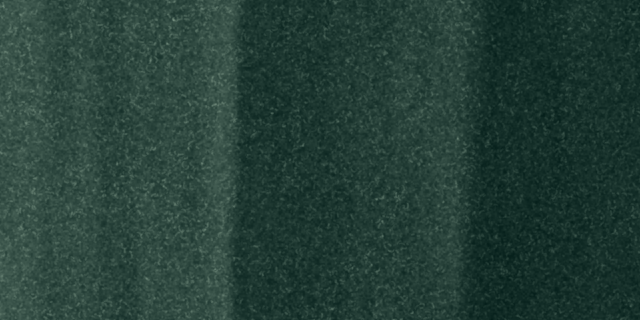
Give the GLSL for this texture, as a Shadertoy shader.

```glsl
// Dark green felted cloth: soft vertical folds of light and shade,
// covered with scattered short, curved pale fibres and fine grain.
// Folds are smooth steps and stretched noise; fibres are bent segments in a jittered grid.

#define SHADE_COLOR vec3(0.060, 0.162, 0.140)
#define LIGHT_COLOR vec3(0.260, 0.362, 0.320)
#define FIBRE_CELL 0.0185
#define FIBRE_LENGTH 0.0070
#define FIBRE_WIDTH 0.0058
#define FIBRE_GAIN 0.56
#define FIBRE_LAYERS 3
#define GRAIN_GAIN 0.78
#define STREAK_GAIN 0.24
#define CLOUD_GAIN 0.18

// Integer hash: three random values per grid cell
vec3 hash3(ivec2 cell, int seed) {
    uvec3 v = uvec3(ivec3(cell, seed)) * 1664525u + 1013904223u;
    v.x += v.y * v.z; v.y += v.z * v.x; v.z += v.x * v.y;
    v ^= v >> 16u;
    v.x += v.y * v.z; v.y += v.z * v.x; v.z += v.x * v.y;
    return vec3(v >> 8u) / 16777216.0;
}

// Smooth value noise in 0..1
float noise(vec2 p, int seed) {
    ivec2 c = ivec2(floor(p));
    vec2 f = fract(p);
    f = f * f * (3.0 - 2.0 * f);
    float low = mix(hash3(c, seed).x, hash3(c + ivec2(1, 0), seed).x, f.x);
    float high = mix(hash3(c + ivec2(0, 1), seed).x, hash3(c + ivec2(1, 1), seed).x, f.x);
    return mix(low, high, f.y);
}

// Broad light and shade of the three hanging folds
float foldTone(vec2 p) {
    float x = p.x + 0.012 * (noise(p * vec2(1.0, 4.0), 1) - 0.5);
    float leftFold = 0.56 + 0.20 * (1.0 - smoothstep(0.10, 0.17, x))
                   + 0.15 * smoothstep(0.60, 0.70, x)
                   - 0.10 * exp(-pow((x - 0.38) / 0.05, 2.0));
    float middleFold = mix(0.17, 0.40, smoothstep(0.75, 1.42, x));
    float rightFold = mix(0.00, 0.09, smoothstep(1.50, 1.90, x));
    float firstEdge = 0.720 + 0.02 * p.y;
    float secondEdge = 1.435 + 0.06 * p.y;
    float tone = mix(leftFold, middleFold, smoothstep(-0.025, 0.03, x - firstEdge));
    return mix(tone, rightFold, smoothstep(-0.035, 0.05, x - secondEdge));
}

// Coverage of one layer of short bent fibres
float fibres(vec2 p, int seed) {
    vec2 grid = p / FIBRE_CELL + float(seed) * vec2(0.37, 0.61);
    ivec2 home = ivec2(floor(grid));
    float cover = 0.0;
    for (int j = -1; j <= 1; j++)
    for (int i = -1; i <= 1; i++) {
        ivec2 cell = home + ivec2(i, j);
        vec3 place = hash3(cell, seed);
        vec3 form = hash3(cell, seed + 50);
        vec2 q = (grid - vec2(cell) - place.xy) * FIBRE_CELL;
        float angle = 6.2832 * place.z;
        q = mat2(cos(angle), -sin(angle), sin(angle), cos(angle)) * q;
        q.y += (form.x - 0.5) * 90.0 * q.x * q.x;
        float halfLength = FIBRE_LENGTH * mix(0.15, 1.0, form.y * form.y);
        float dist = length(vec2(max(abs(q.x) - halfLength, 0.0), q.y));
        float strength = mix(0.05, 1.0, form.z * form.z);
        cover = max(cover, strength * (1.0 - smoothstep(0.0, FIBRE_WIDTH, dist)));
    }
    return cover;
}

void mainImage(out vec4 fragColor, in vec2 fragCoord) {
    vec2 p = fragCoord / iResolution.y;
    float tone = foldTone(p);
    float depth = mix(0.45, 1.0, smoothstep(0.0, 0.5, tone));

    // Vertical streaks and cloudy wear
    float streak = 0.6 * noise(p * vec2(15.0, 1.3), 2) + 0.4 * noise(p * vec2(38.0, 2.0), 3) - 0.5;
    float cloud = noise(p * vec2(5.0, 3.0), 4) - 0.5;
    tone += depth * (STREAK_GAIN * streak + CLOUD_GAIN * cloud);

    // Fine nap and grain at three sizes
    float grain = 0.48 * noise(p * 160.0, 5) + 0.36 * noise(p * 95.0, 6)
                + 0.16 * noise(p * 50.0, 8) - 0.5;
    tone += GRAIN_GAIN * grain * mix(0.5, 1.0, depth);

    // Pale fibres, thinned in patches and in deep shade
    float fibreSum = 0.0;
    for (int layer = 0; layer < FIBRE_LAYERS; layer++)
        fibreSum += fibres(p, 10 + layer);
    float patches = mix(0.6, 1.15, noise(p * 13.0, 7));
    tone += FIBRE_GAIN * fibreSum * patches * mix(0.5, 1.0, depth);

    vec3 color = mix(SHADE_COLOR, LIGHT_COLOR, tone);
    fragColor = vec4(clamp(color, 0.0, 1.0), 1.0);
}
```
